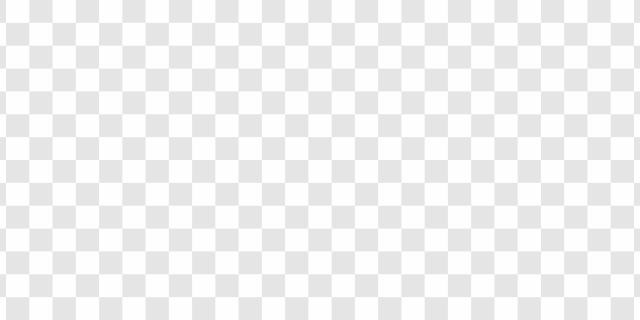
Reproduce this pattern procedurally as a Shadertoy shader.

```glsl
// Pale grey and white checkerboard, 14 rows high and about 27.5 columns wide.
// Each axis yields an antialiased square wave of -1 and +1; their product
// selects the tile colour. The columns are centred on the canvas.

// Alternates between +1 (even cells) and -1 (odd cells), with edges one pixel wide.
vec2 squareWave(vec2 cell, vec2 pixelsPerCell) {
    vec2 parity = 1.0 - 2.0 * mod(floor(cell), 2.0);
    vec2 edgeDistance = 0.5 - abs(fract(cell) - 0.5);
    return parity * min(2.0 * edgeDistance * pixelsPerCell, 1.0);
}

void mainImage(out vec4 fragColor, in vec2 fragCoord) {
    vec2 cellCount = vec2(27.52, 14.0);
    vec2 uv = fragCoord / iResolution.xy;

    // A column is centred on the canvas; a row boundary crosses its middle.
    vec2 cell = (uv - 0.5) * cellCount + vec2(0.5, 0.0);
    vec2 wave = squareWave(cell, iResolution.xy / cellCount);

    // Cells of equal parity are grey, the others white.
    float grey = 0.5 + 0.5 * wave.x * wave.y;
    vec3 color = mix(vec3(0.998), vec3(0.898), grey);
    fragColor = vec4(color, 1.0);
}
```
